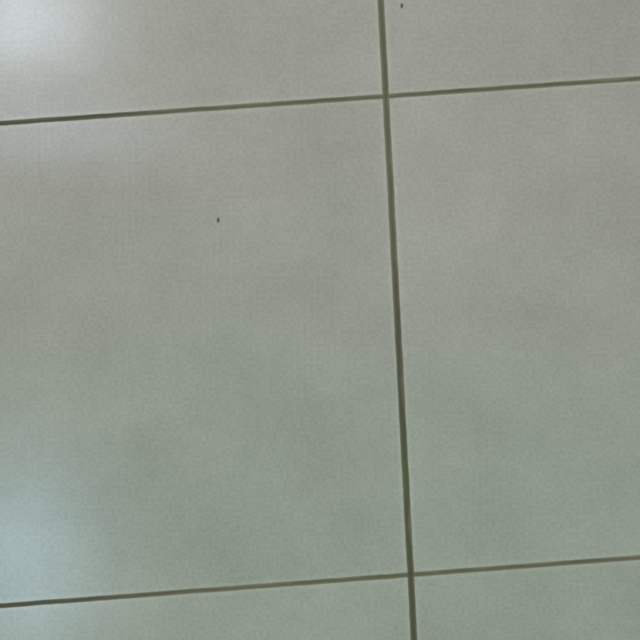
Write a WebGL 1 fragment shader that draws this texture.

```glsl
precision highp float;
// Worn grey-green floor tiles with thin stained grout, slight skew and window glare.

uniform vec2 u_resolution;

#define PITCH 0.754
#define COLUMN_X 0.647
#define COLUMN_LEAN 0.052
#define ROW_Y 0.0534
#define ROW_RISE 0.0757
#define ROW_CONVERGE 0.0057
#define GROUT_HALF vec2(0.0050, 0.0037)
#define GRAIN 0.030
#define MOTTLE 0.035
#define SPECK_SIZE 0.0030

const vec3 TILE_WARM = vec3(0.600, 0.606, 0.570);
const vec3 TILE_GREEN = vec3(0.550, 0.589, 0.540);
const vec3 GROUT_OLIVE = vec3(0.430, 0.425, 0.345);
const vec3 GROUT_DARK = vec3(0.270, 0.275, 0.225);
const vec3 GROUT_MOSS = vec3(0.310, 0.380, 0.220);
const vec3 SPECK_COLOR = vec3(0.300, 0.310, 0.290);

vec2 hashGradient(vec2 p) {
  float a = 6.2832 * fract(sin(dot(p, vec2(127.1, 311.7))) * 43758.5);
  return vec2(cos(a), sin(a));
}

float gradientNoise(vec2 p) {
  vec2 i = floor(p), f = fract(p);
  vec2 s = f * f * f * (f * (f * 6.0 - 15.0) + 10.0);
  vec2 e = vec2(1.0, 0.0);
  float a = dot(hashGradient(i), f);
  float b = dot(hashGradient(i + e.xy), f - e.xy);
  float c = dot(hashGradient(i + e.yx), f - e.yx);
  float d = dot(hashGradient(i + e.xx), f - e.xx);
  return mix(mix(a, b, s.x), mix(c, d, s.x), s.y);
}

float fbm(vec2 p) {
  float sum = 0.0, amp = 0.6;
  for (int i = 0; i < 4; i++) {
    sum += amp * gradientNoise(p);
    p = p * 2.1 + 7.3;
    amp *= 0.55;
  }
  return sum;
}

float glow(vec2 p, vec2 center, vec2 radius) {
  vec2 q = (p - center) / radius;
  return exp(-dot(q, q));
}

// Tile coordinates: whole numbers fall on the joints.
vec2 tileGrid(vec2 p) {
  float u = (p.x - COLUMN_X + COLUMN_LEAN * p.y) / PITCH;
  float v = (p.y - ROW_Y - ROW_RISE * p.x) / (PITCH - ROW_CONVERGE * p.x);
  return vec2(u, v);
}

vec3 tileSurface(vec2 p, vec2 tile) {
  float green = smoothstep(0.85, 0.10, p.y + 0.15 * fbm(p * 3.0));
  vec3 col = mix(TILE_WARM, TILE_GREEN, green);
  col += 0.006 * hashGradient(tile + 3.0).x;
  col -= 0.022 * smoothstep(0.65, 1.0, p.x) * smoothstep(0.2, 0.7, p.y);
  col += MOTTLE * fbm(p * 7.0) + 0.4 * MOTTLE * fbm(p * 45.0);
  col += GRAIN * gradientNoise(p * 190.0);
  // Cool daylight reflected along the left side
  col += vec3(0.19, 0.21, 0.25) * glow(p, vec2(0.03, 0.97), vec2(0.14, 0.11));
  col += vec3(0.09, 0.12, 0.17) * glow(p, vec2(0.03, 0.12), vec2(0.13, 0.17));
  col += vec3(0.05, 0.06, 0.08) * glow(p, vec2(0.06, 0.79), vec2(0.20, 0.05));
  return col;
}

vec3 groutColor(vec2 p, vec2 d, bool column) {
  float across = column ? d.x / GROUT_HALF.x : d.y / GROUT_HALF.y;
  float along = column ? p.y : p.x;
  float stain = fbm(vec2(along * 9.0, column ? 2.0 : 5.0 + floor(p.y * 2.0)));
  // A dark crevice wanders inside the paler joint
  float core = exp(-pow((across - 0.9 * stain) / 0.65, 2.0));
  float dirt = column ? smoothstep(0.75, 0.35, p.y) : smoothstep(0.32, 0.05, p.x);
  vec3 col = mix(GROUT_OLIVE, GROUT_DARK, clamp(0.55 * core + 0.5 * dirt + 0.5 * stain, 0.0, 1.0));
  float moss = glow(p, vec2(0.61, 0.20), vec2(0.22, 0.22));
  return mix(col, GROUT_MOSS, moss * clamp(0.4 + stain - 0.3 * core, 0.0, 0.7));
}

void main() {
  vec2 p = gl_FragCoord.xy / u_resolution;
  float px = 1.0 / min(u_resolution.x, u_resolution.y);

  vec2 grid = tileGrid(p);
  vec2 d = (fract(grid + 0.5) - 0.5) * PITCH;
  d += 0.0009 * vec2(fbm(vec2(p.y * 22.0, 1.0)), fbm(vec2(p.x * 22.0, 9.0)));
  vec3 col = tileSurface(p, floor(grid));

  // Pale bevels beside the joints, then the grout
  vec2 gap = abs(d) - GROUT_HALF;
  vec2 bevel = exp(-pow((gap - 0.003) / 0.003, vec2(2.0)) * sign(gap - 0.003) * sign(gap - 0.003));
  col += 0.028 * max(bevel.x, bevel.y) * (0.8 + fbm(p * 18.0));
  vec2 soft = vec2(max(0.0016, px));
  vec2 cover = 1.0 - smoothstep(-soft, soft, gap);
  col = mix(col, groutColor(p, d, false), 0.92 * cover.y);
  col = mix(col, groutColor(p, d, true), 0.92 * cover.x);

  // Sparse specks of dirt
  for (int i = 0; i < 2; i++) {
    vec2 q = p - vec2(0.341, 0.656) - float(i) * vec2(0.287, 0.335);
    float r = length(q * vec2(1.3, 0.8)) - SPECK_SIZE;
    col = mix(col, SPECK_COLOR, 0.8 * (1.0 - smoothstep(-soft.x, soft.x, r)));
  }

  gl_FragColor = vec4(clamp(col, 0.0, 1.0), 1.0);
}
```
